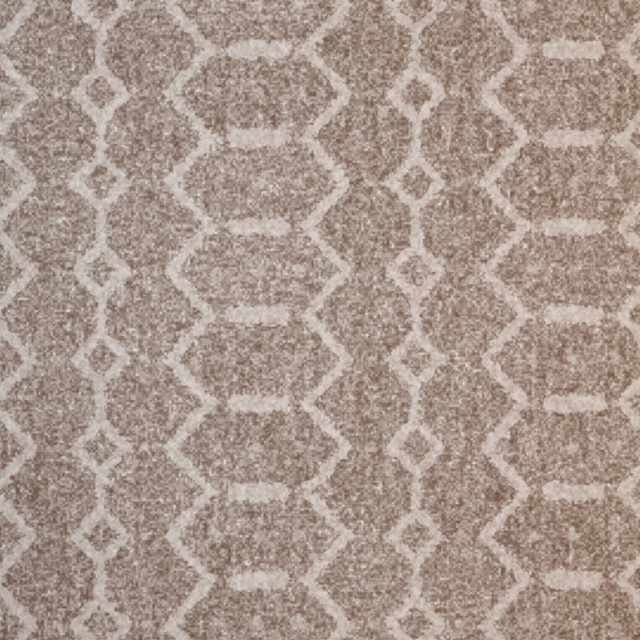
A WebGL 2 fragment shader for this pattern:

```glsl
#version 300 es
precision highp float;

uniform vec2 u_resolution;
out vec4 fragColor;

float hash(vec2 cell) {
    vec3 h = fract(vec3(cell.xyx) * vec3(0.1031, 0.1030, 0.0973));
    h += dot(h, h.yzx + 33.33);
    return fract((h.x + h.y) * h.z);
}

float noise(vec2 p) {
    vec2 i = floor(p), f = fract(p);
    f = f * f * (3.0 - 2.0 * f);
    return mix(mix(hash(i), hash(i + vec2(1, 0)), f.x),
               mix(hash(i + vec2(0, 1)), hash(i + vec2(1, 1)), f.x), f.y);
}

float segment(vec2 p, vec2 a, vec2 b) {
    vec2 ab = b - a;
    return length(p - a - ab * clamp(dot(p - a, ab) / dot(ab, ab), 0.0, 1.0));
}

// Soft-edged coverage of a signed distance
float cover(float d) {
    return 1.0 - smoothstep(-0.003, 0.003, d);
}

// Light motif: one quarter of a cell, mirrored in both directions
float motif(vec2 p) {
    vec2 period = vec2(0.4922, 0.1382);
    vec2 q = abs(mod(p - vec2(0.1576, 0.577) + 0.5 * period, period) - 0.5 * period);
    float rowEdge = 0.5 * period.y;
    float middle = 0.5 * period.x;

    // Diamond chain and the zigzag beside it
    float d = segment(q, vec2(0.039, 0.0), vec2(0.0, 0.040)) - 0.0078;
    d = min(d, segment(q, vec2(0.0, 0.040), vec2(0.0, rowEdge)) - 0.0075);
    d = min(d, segment(q, vec2(0.108, 0.0), vec2(0.171, rowEdge)) - 0.0082);

    // Bar with tapered ends
    vec2 bar = abs(q - vec2(middle, rowEdge));
    d = min(d, max(bar.y - 0.0135, bar.x + 0.5 * bar.y - 0.050));

    // Fainter dots
    float dots = length(q - vec2(middle, 0.0)) - 0.009;
    dots = min(dots, length(q - vec2(middle - 0.064, 0.0)) - 0.009);
    dots = min(dots, length((q - vec2(0.069, 0.0)) * vec2(0.7, 1.0)) - 0.006);
    dots = min(dots, length(q - vec2(0.184, rowEdge)) - 0.005);
    return max(cover(d), 0.6 * cover(dots));
}

void main() {
    vec2 p = gl_FragCoord.xy / u_resolution.y;

    // Ragged outlines where the tufts meet
    vec2 coarse = vec2(noise(p * 105.0), noise(p * 105.0 + 71.3)) - 0.5;
    vec2 fine = vec2(noise(p * 240.0 + 13.7), noise(p * 240.0 + 47.1)) - 0.5;
    float light = motif(p + 0.006 * coarse + 0.007 * fine);

    // Pile: tufts, then worn streaks along and across the weave
    float tuft = noise(p * 270.0 + 5.2) - 0.5;
    float clump = noise(p * 150.0 + 31.0) - 0.5;
    float warp = noise(p * vec2(140.0, 22.0) + 9.0) - 0.5;
    float weft = noise(p * vec2(45.0, 190.0) + 17.0) - 0.5;
    float patches = noise(p * 7.0 + 3.0);
    float streaks = mix(warp, weft, smoothstep(0.3, 0.7, patches));
    float fleck = smoothstep(0.66, 0.95, noise(p * 210.0 + 83.0));

    float ground = 0.39 + 0.62 * tuft + 0.36 * clump + 0.30 * streaks
                 + 0.10 * (patches - 0.5) + 0.30 * fleck;
    float line = 0.87 + 0.24 * tuft + 0.14 * clump + 0.06 * streaks;
    float tone = mix(ground, line, light * (0.93 + 0.2 * clump));

    // Uneven light: darker lower left and outer edges
    vec2 fromCentre = p - vec2(0.52, 0.56);
    tone += 0.04 - 0.24 * dot(fromCentre, fromCentre);
    tone -= 0.08 * smoothstep(0.35, 0.0, p.x) * smoothstep(0.7, 0.0, p.y);

    vec3 colour = mix(vec3(0.49, 0.395, 0.34), vec3(0.84, 0.805, 0.785), clamp(tone, -0.1, 1.08));

    // Greyer on the left, warmer on the right
    colour += (p.x - 0.45) * vec3(0.025, -0.004, -0.028);
    fragColor = vec4(colour, 1.0);
}
```
